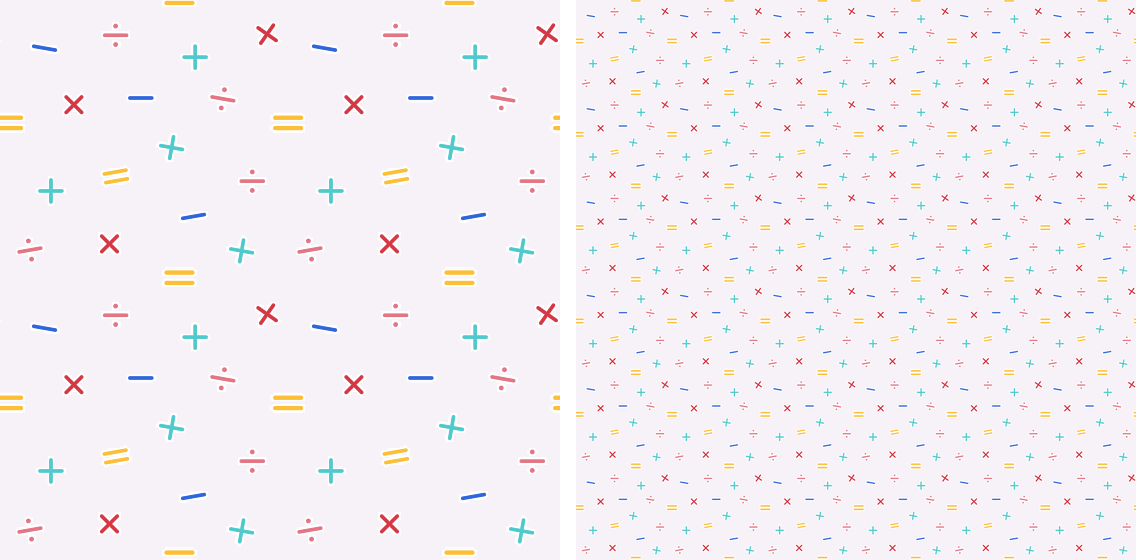
Left, the tile; right, the same tile 3 across and 3 down.
This pattern is drawn by a three.js fragment shader. Its source:

```glsl
// Scattered arithmetic signs with thin white halos on pale lilac, tiled two by two.
varying vec2 vUv;

const int COUNT = 17;

// Sign centres in tile units: 3 equals, 3 minus, 3 times, 4 plus, 4 divide
const vec2 centres[COUNT] = vec2[COUNT](
  vec2(0.641, 0.008), vec2(0.029, 0.561), vec2(0.414, 0.370),
  vec2(0.159, 0.828), vec2(0.503, 0.650), vec2(0.691, 0.227),
  vec2(0.954, 0.878), vec2(0.264, 0.626), vec2(0.391, 0.129),
  vec2(0.697, 0.796), vec2(0.613, 0.473), vec2(0.182, 0.318), vec2(0.863, 0.104),
  vec2(0.413, 0.874), vec2(0.796, 0.647), vec2(0.901, 0.353), vec2(0.107, 0.107)
);

// Tilt of each sign in degrees, counterclockwise
const float tilts[COUNT] = float[COUNT](
  0.0, 0.0, 10.0,
  -10.0, 0.0, 10.0,
  -35.0, 45.0, 45.0,
  0.0, -10.0, 0.0, -10.0,
  0.0, -10.0, 0.0, 10.0
);

// Horizontal bar with round ends
float bar(vec2 p) {
  return length(vec2(max(abs(p.x) - 0.039, 0.0), p.y)) - 0.0066;
}

// Kinds: 0 equals, 1 minus, 2 times, 3 plus, 4 divide
float sign2D(vec2 p, int kind) {
  if (kind == 0) return bar(vec2(p.x, abs(p.y) - 0.0157));
  float d = bar(p);
  if (kind == 2 || kind == 3) d = min(d, bar(p.yx));
  if (kind == 4) d = min(d, length(vec2(p.x, abs(p.y) - 0.033)) - 0.0085);
  return d;
}

// Distance to the nearest sign, and its kind
vec2 nearestSign(vec2 p) {
  vec2 nearest = vec2(1.0, 0.0);
  for (int i = 0; i < COUNT; i++) {
    int kind = i < 9 ? i / 3 : 3 + (i - 9) / 4;
    float size = i < 2 ? 1.18 : 1.0;
    vec2 q = p - centres[i];
    q -= floor(q + 0.5); // wrap across the tile edges
    float a = radians(tilts[i]);
    q = mat2(cos(a), -sin(a), sin(a), cos(a)) * q;
    float d = sign2D(q / size, kind) * size;
    if (d < nearest.x) nearest = vec2(d, float(kind));
  }
  return nearest;
}

vec3 inkColour(float kind) {
  if (kind < 0.5) return vec3(0.99, 0.75, 0.22); // yellow
  if (kind < 1.5) return vec3(0.19, 0.40, 0.86); // blue
  if (kind < 2.5) return vec3(0.83, 0.22, 0.27); // red
  if (kind < 3.5) return vec3(0.31, 0.79, 0.80); // teal
  return vec3(0.89, 0.46, 0.52);                 // pink
}

void main() {
  vec2 p = vUv * 2.0;
  float edge = 0.6 * fwidth(p.x);

  // Halo with ragged, stepped outline: distance taken on a softened grid
  vec2 cell = p * 96.0;
  vec2 stepped = (floor(cell) + smoothstep(0.3, 0.7, fract(cell))) / 96.0;
  float halo = 1.0 - smoothstep(-edge, edge, nearestSign(stepped).x - 0.008);
  vec3 colour = mix(vec3(0.969, 0.949, 0.973), vec3(1.0), halo);

  // Signs
  vec2 nearest = nearestSign(p);
  float ink = 1.0 - smoothstep(-edge, edge, nearest.x);
  colour = mix(colour, inkColour(nearest.y), ink);

  gl_FragColor = vec4(colour, 1.0);
}
```
